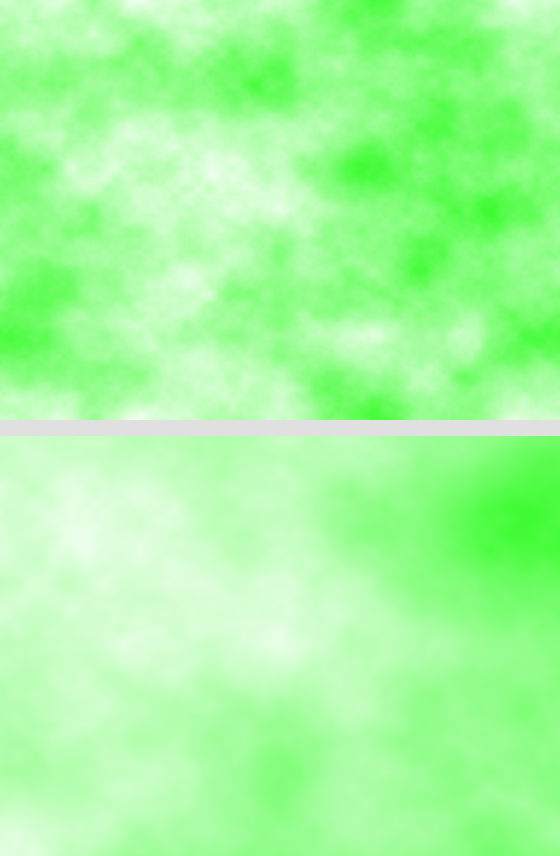
Top: the whole. Bottom: its middle third, enlarged.
Give the GLSL for this texture, as a WebGL 2 fragment shader.

```glsl
#version 300 es
precision highp float;

#define CELLS vec2(6.0, 5.0)
#define OCTAVES 6
#define GAIN 0.54
#define MEAN_LEVEL 0.495
#define CONTRAST 0.180
#define SEED 3.7
#define DEEP_GREEN vec3(0.20, 0.985, 0.15)
#define MIST_WHITE vec3(1.0)

uniform vec2 u_resolution;
out vec4 fragColor;

float hash(vec2 cell) {
    return fract(sin(dot(cell, vec2(12.9898, 78.233)) + SEED) * 43758.5453);
}

// Value noise on a lattice that wraps after a whole period
float wrappedNoise(vec2 p, vec2 period, float offset) {
    vec2 cell = floor(p);
    vec2 f = fract(p);
    vec2 blend = f * f * (3.0 - 2.0 * f);
    vec2 lo = mod(cell, period) + offset;
    vec2 hi = mod(cell + 1.0, period) + offset;
    float bottom = mix(hash(lo), hash(vec2(hi.x, lo.y)), blend.x);
    float top = mix(hash(vec2(lo.x, hi.y)), hash(hi), blend.x);
    return mix(bottom, top, blend.y);
}

// Mean and deviation of the coarsest lattice, to keep the tone balanced
vec2 coarseStats() {
    float sum = 0.0;
    float squares = 0.0;
    for (float y = 0.0; y < CELLS.y; y++) {
        for (float x = 0.0; x < CELLS.x; x++) {
            float h = hash(vec2(x, y));
            sum += h;
            squares += h * h;
        }
    }
    float count = CELLS.x * CELLS.y;
    float mean = sum / count;
    return vec2(mean, sqrt(squares / count - mean * mean));
}

// Sum of octaves, each scaled to unit deviation at its lattice points
float clouds(vec2 uv) {
    vec2 stats = coarseStats();
    vec2 period = CELLS;
    float amplitude = 1.0;
    float total = 0.0;
    for (int i = 0; i < OCTAVES; i++) {
        float n = wrappedNoise(uv * period, period, float(i) * 17.0);
        total += amplitude * (n - stats.x) / stats.y;
        stats = vec2(0.5, inversesqrt(12.0));
        period *= 2.0;
        amplitude *= GAIN;
    }
    return total;
}

void main() {
    vec2 uv = gl_FragCoord.xy / u_resolution;
    float level = clamp(MEAN_LEVEL + CONTRAST * clouds(uv), 0.0, 1.0);
    fragColor = vec4(mix(DEEP_GREEN, MIST_WHITE, level), 1.0);
}
```
